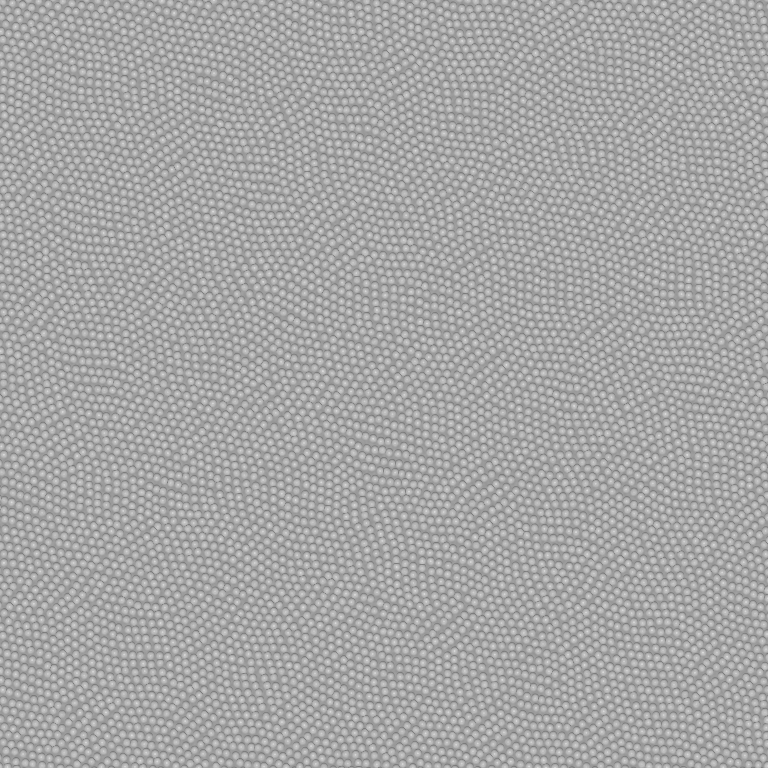
This texture is drawn by a three.js fragment shader. Its source:

```glsl
// Pebbled grey sheet: small round studs packed in a loose hexagonal grid.
// A swirl that keeps areas equal turns the rows from place to place; each stud
// has a pale dome, a bright speck and a thin dark crescent above it.

#define STUDS_ACROSS 84.0
#define STUD_RADIUS 0.42
#define EDGE_SOFTNESS 0.06
#define JITTER 0.20
#define SWIRL 6.0
#define SWIRL_SCALE 0.09
#define ROW_ANGLE 0.27
#define GROUND_TONE 0.605
#define SHADOW_TONE 0.49
#define TOP_TONE 0.775
#define RIM_TONE 0.635
#define MOTTLE 0.045

varying vec2 vUv;

const float ROW_HEIGHT = 0.8660;

vec2 hash2(vec2 p) {
  vec3 q = fract(p.xyx * vec3(0.1031, 0.1030, 0.0973));
  q += dot(q, q.yzx + 33.33);
  return fract((q.xx + q.yz) * q.zy);
}

vec2 gradientAt(vec2 cell) {
  float angle = 6.2832 * hash2(cell + 57.0).x;
  return vec2(cos(angle), sin(angle));
}

// Gradient noise, roughly -0.7 to 0.7
float gradientNoise(vec2 p) {
  vec2 i = floor(p);
  vec2 f = p - i;
  vec2 u = f * f * f * (f * (f * 6.0 - 15.0) + 10.0);
  vec2 e = vec2(1.0, 0.0);
  float a = dot(gradientAt(i), f);
  float b = dot(gradientAt(i + e.xy), f - e.xy);
  float c = dot(gradientAt(i + e.yx), f - e.yx);
  float d = dot(gradientAt(i + e.xx), f - e.xx);
  return mix(mix(a, b, u.x), mix(c, d, u.x), u.y);
}

// 1 inside a disc, 0 outside, with a soft edge
float discMask(float dist, float radius, float softness) {
  return 1.0 - smoothstep(radius - softness, radius + softness, dist);
}

// Canvas to grid: the curl of noise swirls the rows, then all are turned
vec2 toGrid(vec2 p) {
  vec2 e = vec2(0.4, 0.0);
  float here = gradientNoise(p * SWIRL_SCALE);
  float right = gradientNoise((p + e.xy) * SWIRL_SCALE);
  float above = gradientNoise((p + e.yx) * SWIRL_SCALE);
  p += SWIRL * vec2(above - here, here - right) / e.x;
  float c = cos(ROW_ANGLE);
  float s = sin(ROW_ANGLE);
  return vec2(c * p.x - s * p.y, s * p.x + c * p.y) + 100.0;
}

void main() {
  // Grid position, and the local map back so that studs stay round
  vec2 p = vUv * STUDS_ACROSS + 20.0;
  vec2 g = toGrid(p);
  vec2 gx = (toGrid(p + vec2(0.4, 0.0)) - g) / 0.4;
  vec2 gy = (toGrid(p + vec2(0.0, 0.4)) - g) / 0.4;
  mat2 toCanvas = mat2(gy.y, -gx.y, -gy.x, gx.x) / (gx.x * gy.y - gx.y * gy.x);

  // Find the two nearest studs and the nearest cast shadow
  float nearest = 10.0;
  float second = 10.0;
  float shadowDist = 10.0;
  vec2 offset = vec2(0.0);
  vec2 studSeed = vec2(0.0);
  vec2 shadowShift = vec2(0.02, 0.12);
  for (int j = -1; j <= 1; j++) {
    float row = floor(g.y / ROW_HEIGHT) + float(j);
    float stagger = 0.5 * mod(row, 2.0);
    for (int i = -1; i <= 1; i++) {
      vec2 id = vec2(floor(g.x - stagger) + float(i), row);
      vec2 center = vec2(id.x + 0.5 + stagger, (row + 0.5) * ROW_HEIGHT);
      vec2 v = toCanvas * (g - center - JITTER * (hash2(id) - 0.5));
      float dist = length(v);
      shadowDist = min(shadowDist, length(v - shadowShift));
      second = min(second, max(dist, nearest));
      if (dist < nearest) {
        nearest = dist;
        offset = v;
        studSeed = hash2(id + 19.0);
      }
    }
  }

  // Ground with dark crescents
  float shadow = discMask(shadowDist, STUD_RADIUS - 0.01, 0.06);
  float tone = mix(GROUND_TONE, SHADOW_TONE, shadow);

  // Stud: domed top, faint inner ring, bright speck
  float top = mix(TOP_TONE, RIM_TONE, smoothstep(0.14, STUD_RADIUS, nearest));
  top += 0.02 * (studSeed.x - 0.5) - 0.05 * offset.y;
  float ring = smoothstep(0.06, 0.14, nearest) * discMask(nearest, 0.22, 0.05);
  top -= 0.035 * ring;
  top += 0.07 * studSeed.y * discMask(nearest, 0.09, 0.07);
  float stud = discMask(nearest, STUD_RADIUS, EDGE_SOFTNESS);
  stud *= smoothstep(0.0, 0.10, second - nearest);
  tone = mix(tone, top, stud);

  // Fine mottle
  tone += MOTTLE * gradientNoise(vUv * STUDS_ACROSS * 2.7);
  gl_FragColor = vec4(vec3(tone), 1.0);
}
```
